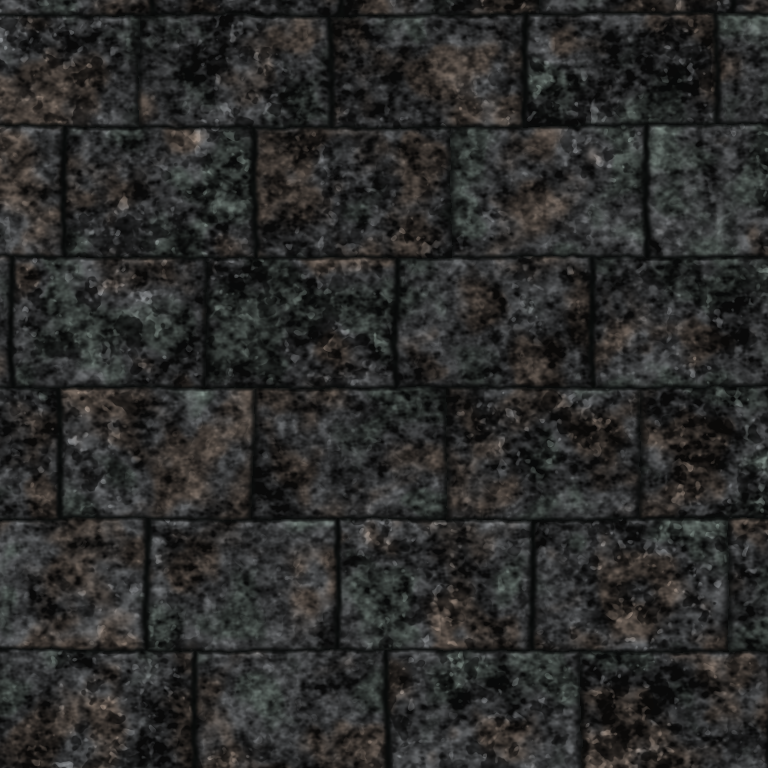
Give the GLSL for this texture, as a WebGL 2 fragment shader.

```glsl
#version 300 es
precision highp float;

#define BLOCK_SIZE vec2(0.2525, 0.1705)
#define FIRST_COURSE 0.154
#define JOINT_HALF vec2(0.0036, 0.0024)
#define WOBBLE 0.0055
#define BASE_TONE 0.187
#define CLOUD_GAIN 0.27
#define MOTTLE_GAIN 0.32
#define GRAIN_GAIN 0.33
#define PIT_DEPTH 0.55
#define RIM_LIGHT 0.085
#define JOINT_COLOR vec3(0.035, 0.042, 0.040)

uniform vec2 u_resolution;
out vec4 fragColor;

// Horizontal start of each course, bottom to top
const float courseShift[7] = float[7](0.250, 0.190, 0.074, 0.012, 0.082, 0.178, 0.195);

float hash(vec2 p) {
  vec3 q = fract(vec3(p.xyx) * 0.1031);
  q += dot(q, q.yzx + 33.33);
  return fract((q.x + q.y) * q.z);
}

float noise(vec2 p) {
  vec2 cell = floor(p), f = fract(p);
  f = f * f * (3.0 - 2.0 * f);
  float low = mix(hash(cell), hash(cell + vec2(1, 0)), f.x);
  float high = mix(hash(cell + vec2(0, 1)), hash(cell + vec2(1, 1)), f.x);
  return mix(low, high, f.y);
}

float fbm(vec2 p, int octaves) {
  float sum = 0.0, total = 0.0, gain = 1.0;
  for (int i = 0; i < octaves; i++) {
    sum += gain * noise(p);
    total += gain;
    gain *= 0.55;
    p = mat2(1.6, 1.2, -1.2, 1.6) * p + 17.3;
  }
  return sum / total;
}

// Position of a vertical joint, in block widths
float jointAt(float column, float course) {
  return column + 0.03 * (hash(vec2(column, course) + 40.0) - 0.5);
}

float jointStrength(float column, float course) {
  return mix(0.55, 1.0, smoothstep(0.1, 0.5, hash(vec2(column, course) + 71.0)));
}

void main() {
  vec2 uv = gl_FragCoord.xy / u_resolution;
  float pixel = 1.0 / min(u_resolution.x, u_resolution.y);

  // Uneven edges: slow bends plus small chips
  vec2 bend = vec2(noise(uv * 9.0 + 5.0), noise(uv * 7.0 + 31.0)) - 0.5;
  vec2 chip = vec2(fbm(uv * 60.0, 2), fbm(uv * 60.0 + 90.0, 2)) - 0.5;
  vec2 p = uv + WOBBLE * (bend + 0.8 * chip);

  // Courses, the upper one slightly lower than the rest
  float level = (p.y - FIRST_COURSE) / BLOCK_SIZE.y + 0.155 * smoothstep(0.835, 0.98, p.y);
  float course = clamp(floor(level) + 1.0, 0.0, 6.0);
  float rise = fract(level);

  // Block within the course
  float along = (p.x - courseShift[int(course)]) / BLOCK_SIZE.x;
  float column = floor(along);
  if (along < jointAt(column, course)) column -= 1.0;
  else if (along > jointAt(column + 1.0, course)) column += 1.0;
  float left = (along - jointAt(column, course)) * BLOCK_SIZE.x;
  float right = (jointAt(column + 1.0, course) - along) * BLOCK_SIZE.x;
  float bottom = rise * BLOCK_SIZE.y;
  float top = (1.0 - rise) * BLOCK_SIZE.y;
  vec2 edge = vec2(min(left, right), min(bottom, top));
  float nearJoint = left < right ? column : column + 1.0;
  float strength = jointStrength(nearJoint, course);

  // Stone surface, different on every block
  vec2 id = vec2(column, course);
  float seed = hash(id + 11.0);
  vec2 s = uv + vec2(seed, hash(id + 23.0)) * 3.0;
  float cloud = fbm(s * 11.0, 4) - 0.5;
  float mottle = fbm(s * vec2(40.0, 46.0), 4) - 0.5;
  float grain = fbm(s * vec2(115.0, 140.0), 2) - 0.5;
  float tone = BASE_TONE + 0.045 * (seed - 0.5);
  tone += CLOUD_GAIN * cloud + MOTTLE_GAIN * mottle + GRAIN_GAIN * grain;

  // Black pits gathered in patches, and pale mineral flecks
  float patchy = smoothstep(0.35, 0.65, fbm(s * 8.0 + 60.0, 3));
  float pits = 1.0 - smoothstep(0.34, 0.47, fbm(s * 55.0 + 12.0, 3));
  tone *= 1.0 - PIT_DEPTH * pits * mix(0.35, 1.0, patchy);
  float flecks = smoothstep(0.66, 0.82, fbm(s * 95.0 + 47.0, 2));
  tone += 0.13 * flecks * (0.4 + patchy);
  float chipSpot = smoothstep(0.90, 0.96, noise(s * 34.0 + 8.0)) * smoothstep(0.5, 0.7, noise(s * 9.0));
  tone += 0.12 * chipSpot;

  // Worn pale borders, lit upper rim, shade towards the joints
  float inner = min(edge.x, edge.y);
  float border = 1.0 - smoothstep(0.012, 0.045, inner);
  tone += 0.035 * border * (hash(id + 87.0) - 0.25);
  float rim = smoothstep(0.002, 0.005, top) * (1.0 - smoothstep(0.006, 0.014, top));
  tone += RIM_LIGHT * rim * smoothstep(0.35, 0.65, fbm(uv * vec2(35.0, 70.0), 3));
  tone *= mix(0.62, 1.0, smoothstep(0.0, 0.014, edge.x));
  tone *= mix(0.70, 1.0, smoothstep(0.0, 0.011, bottom));
  tone = clamp(tone, 0.035, 0.55);

  // Faint warm, green and blue stains
  float stain = fbm(s * 14.0 + 29.0, 3);
  vec3 tint = mix(vec3(0.98, 1.0, 1.02), vec3(1.12, 1.0, 0.91), smoothstep(0.52, 0.72, stain));
  tint = mix(tint, vec3(0.93, 1.03, 0.98), 1.0 - smoothstep(0.28, 0.46, stain));
  vec3 color = tone * tint;

  // Dark joints with soft, smoothed sides
  vec2 soft = vec2(0.0022, 0.0018) + pixel;
  vec2 gap = 1.0 - smoothstep(JOINT_HALF - soft, JOINT_HALF + soft, edge);
  float joint = max(gap.x * strength, gap.y * 0.85);
  color = mix(color, JOINT_COLOR * (0.7 + 0.6 * noise(uv * 150.0)), joint);

  fragColor = vec4(color, 1.0);
}
```
